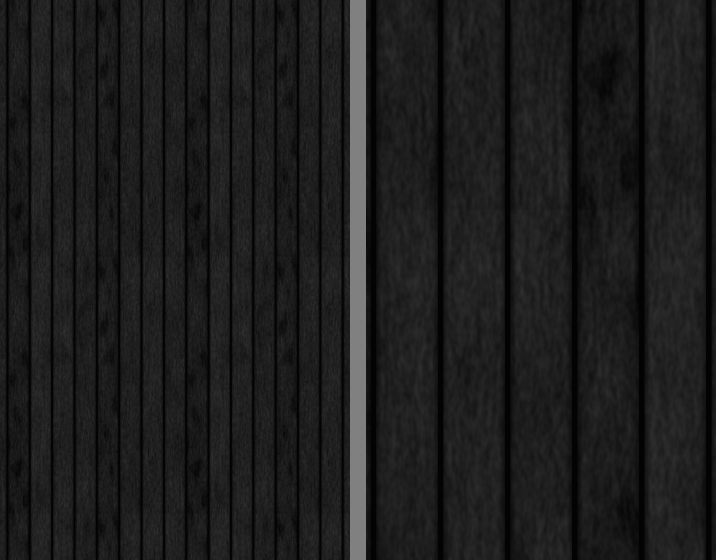
Left: the whole. Right: its middle third, enlarged.
Give the GLSL for this texture, as a WebGL 2 fragment shader.

```glsl
#version 300 es
precision highp float;

uniform vec2 u_resolution;
out vec4 fragColor;

const float PLANKS = 8.0;            // planks in one tile
const float PITCH = 0.06386;         // plank spacing, share of canvas width
const float FIRST_GAP = 0.0212;      // first gap, share of canvas width
const float TILE_HEIGHT = 0.4585;    // share of canvas height
const float GAP_HALF = 0.042;        // half gap width, share of a plank
const vec3 GAP_COLOR = vec3(0.012);
const vec3 WOOD_COLOR = vec3(0.122, 0.122, 0.123);

// Per-plank brightness and amount of dark staining
const float TONE[8] = float[8](-0.018, 0.012, 0.008, 0.0, -0.014, 0.0, 0.006, -0.002);
const float STAIN[8] = float[8](1.0, 0.35, 0.3, 0.45, 1.0, 0.3, 0.3, 0.15);

vec2 gradient(vec2 cell) {
    vec3 h = fract(cell.xyx * vec3(0.1031, 0.1030, 0.0973));
    h += dot(h, h.yzx + 33.33);
    float angle = 6.28318 * fract((h.x + h.y) * h.z);
    return vec2(cos(angle), sin(angle));
}

float corner(vec2 cell, vec2 f, vec2 offset, float period) {
    vec2 c = cell + offset;
    return dot(gradient(vec2(c.x, mod(c.y, period))), f - offset);
}

// Gradient noise that wraps vertically after a whole number of cells
float noise(vec2 p, float period) {
    vec2 cell = floor(p);
    vec2 f = p - cell;
    vec2 s = f * f * f * (f * (f * 6.0 - 15.0) + 10.0);
    float low = mix(corner(cell, f, vec2(0, 0), period), corner(cell, f, vec2(1, 0), period), s.x);
    float high = mix(corner(cell, f, vec2(0, 1), period), corner(cell, f, vec2(1, 1), period), s.x);
    return mix(low, high, s.y);
}

// Noise with the given cell counts per plank width and per tile height
float grain(vec2 p, float across, float along, float seed) {
    return noise(p * vec2(across, along) + vec2(seed, 0.0), along);
}

// Nested oval growth rings fading away from their centre
float rings(vec2 p, vec2 center, float wobble) {
    vec2 d = p - center;
    d.y -= round(d.y);
    float radius = length(vec2(d.x, d.y * 3.6)) + 0.06 * wobble;
    return sin(radius * 48.0) * exp(-radius * radius * 9.0);
}

float gapMask(float distanceToGap, float pixel) {
    return 1.0 - smoothstep(GAP_HALF - pixel * 0.6, GAP_HALF + pixel * 0.6, distanceToGap);
}

void main() {
    vec2 uv = gl_FragCoord.xy / u_resolution;
    float u = (uv.x - FIRST_GAP) / PITCH;
    float v = fract((1.0 - uv.y) / TILE_HEIGHT);
    float pixel = 1.0 / (u_resolution.x * PITCH);

    float across = fract(u);
    vec2 p = vec2(mod(u, PLANKS), v);
    int plank = int(p.x);

    // Fibres: long streaks, short flecks and fine pores
    float bend = grain(p, 1.5, 9.0, 91.0);
    vec2 bent = p + vec2(0.10 * bend, 0.0);
    float streaks = grain(bent, 8.0, 12.0, 3.0);
    float flecks = grain(bent, 12.0, 48.0, 137.0);
    float pores = grain(p, 18.0, 110.0, 401.0);
    float shade = 0.030 * streaks + 0.042 * flecks + 0.030 * pores;

    // Broad worn patches and dark stains
    float patches = grain(p, 1.3, 6.0, 53.0);
    float stains = smoothstep(0.02, 0.5, grain(bent, 2.6, 9.0, 211.0));
    shade += 0.028 * patches - 0.055 * stains * STAIN[plank];
    shade += 0.040 * max(patches, 0.0) * max(streaks + flecks, 0.0);

    // Oval grain on one plank, tone drift along every board
    if (plank == 6) {
        vec2 local = vec2(across, v);
        for (int i = 0; i < 2; i++) {
            vec2 center = vec2(0.46, 0.24 + 0.58 * float(i));
            shade += 0.016 * rings(local, center, bend + streaks);
        }
    }
    shade += TONE[plank] + 0.008 * (0.5 - v);

    // Rounded plank edges and black gaps
    float edge = min(across, 1.0 - across);
    float rounding = mix(0.62, 1.0, smoothstep(GAP_HALF, 0.14, edge));
    vec3 color = max(WOOD_COLOR + shade, vec3(0.025)) * rounding;
    color = mix(color, GAP_COLOR, gapMask(edge, pixel));
    fragColor = vec4(color, 1.0);
}
```
